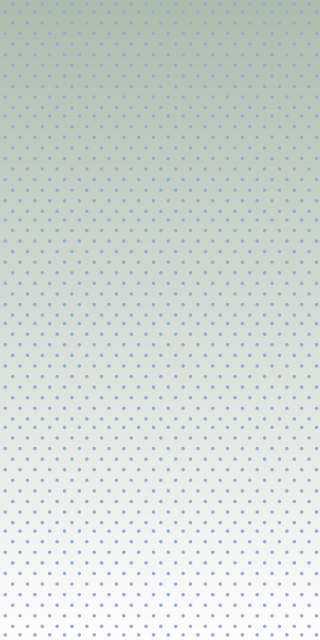
Give the GLSL for this pattern, as a Shadertoy shader.

```glsl
// Staggered blue polka dots over a vertical sage-to-white gradient.

// Distance to the nearest dot centre; one tile holds 7 columns and 10 rows.
float dotDistance(vec2 p) {
    // The rows sit slightly closer together across each tile seam.
    float y = fract(p.y) - 0.041;
    float row = clamp(floor(y * 9.8 + 0.5), 0.0, 9.0);

    // Every other row shifts by half a column.
    float column = p.x * 7.0 - 0.5 * mod(row, 2.0);
    float x = (fract(column + 0.5) - 0.5) / 7.0;
    return length(vec2(x, y - row / 9.8));
}

void mainImage(out vec4 fragColor, in vec2 fragCoord) {
    // Tile coordinates, measured from the upper left.
    float tilesDown = 512.0 / 83.0;
    vec2 fromTop = vec2(fragCoord.x, iResolution.y - fragCoord.y) / iResolution.y;
    vec2 p = fromTop * tilesDown - vec2(0.0506, 0.0783);
    float pixel = tilesDown / iResolution.y;

    // Background gradient.
    vec3 color = mix(vec3(0.67, 0.735, 0.675), vec3(0.995), fromTop.y);

    // Antialiased dots.
    float coverage = clamp(0.5 - (dotDistance(p) - 0.0165) / pixel, 0.0, 1.0);
    color = mix(color, vec3(0.59, 0.67, 0.825), coverage);

    fragColor = vec4(color, 1.0);
}
```
